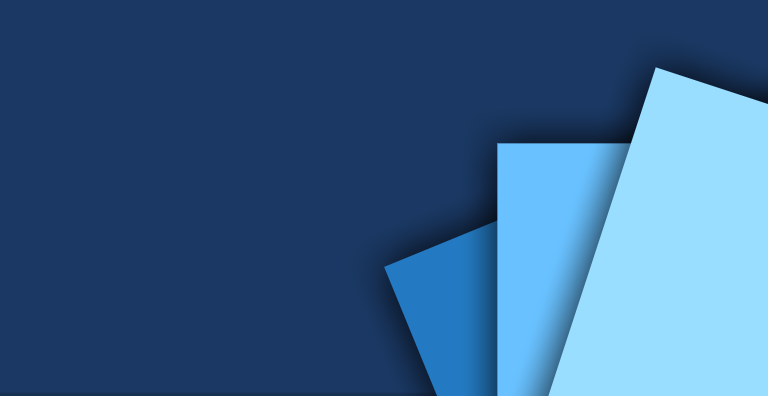
A Shadertoy shader for this background:

```glsl
// Three blue paper sheets fanned out over a navy ground, each casting a soft shadow.

// Signed distances to the left and top edges of a sheet; negative is inside.
vec2 sheetEdges(vec2 p, vec2 corner, float degreesTilt) {
    float a = radians(degreesTilt);
    vec2 q = p - corner;
    return vec2(-dot(q, vec2(cos(a), sin(a))), dot(q, vec2(-sin(a), cos(a))));
}

// Lays a sheet and its blurred shadow over the colour below.
vec3 laySheet(vec3 below, vec3 paper, vec2 edges) {
    vec2 blur = 1.0 - smoothstep(-0.1, 0.1, edges);
    vec3 shaded = below * (1.0 - 0.92 * blur.x * blur.y);

    float pixel = 1.0 / iResolution.y;
    float cover = clamp(0.5 - max(edges.x, edges.y) / pixel, 0.0, 1.0);
    return mix(shaded, paper, cover);
}

void mainImage(out vec4 fragColor, in vec2 fragCoord) {
    // Canvas height is one unit.
    vec2 p = fragCoord / iResolution.y;

    // Ground with a faint dark rim along the bottom
    vec3 color = vec3(0.102, 0.22, 0.388);
    color *= 1.0 - 0.15 * (1.0 - smoothstep(0.004, 0.012, p.y));

    // Sheets from back to front
    color = laySheet(color, vec3(0.14, 0.48, 0.76), sheetEdges(p, vec2(0.970, 0.326), 22.3));
    color = laySheet(color, vec3(0.41, 0.757, 1.0), sheetEdges(p, vec2(1.256, 0.638), 0.0));
    color = laySheet(color, vec3(0.60, 0.87, 1.0), sheetEdges(p, vec2(1.656, 0.830), -18.1));

    fragColor = vec4(color, 1.0);
}
```
